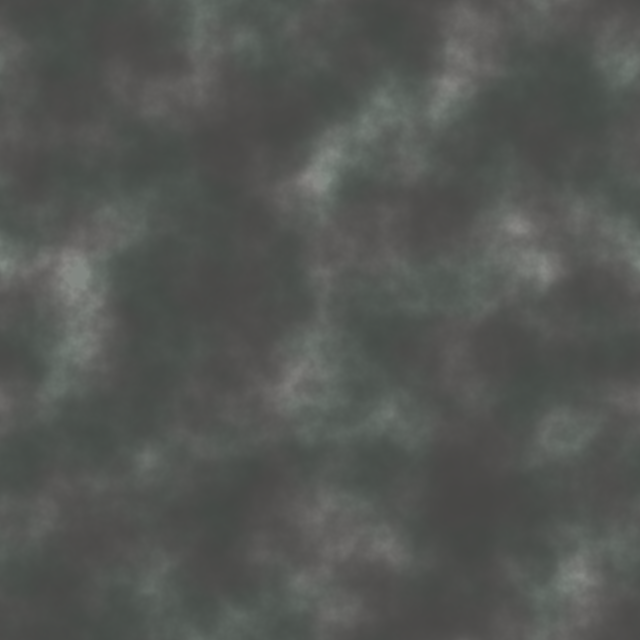
Write a WebGL 1 fragment shader that draws this texture.

```glsl
precision highp float;

uniform vec2 u_resolution;

const int MAX_OCTAVES = 6;

// Sine-free hash giving two values from 0 to 1
vec2 hash22(vec2 p) {
  vec3 q = fract(p.xyx * vec3(0.1031, 0.1030, 0.0973));
  q += dot(q, q.yzx + 33.33);
  return fract((q.xx + q.yz) * q.zy);
}

// Slope of one lattice corner, wrapped to the period
float cornerSlope(vec2 cell, vec2 corner, vec2 local, float period, float seed) {
  vec2 wrapped = mod(cell + corner, period);
  vec2 direction = hash22(wrapped + seed) * 2.0 - 1.0;
  return dot(normalize(direction + 1e-4), local - corner);
}

// Gradient noise that tiles after a whole number of cells
float tiledNoise(vec2 p, float period, float seed) {
  vec2 cell = floor(p);
  vec2 f = fract(p);
  vec2 w = f * f * f * (f * (f * 6.0 - 15.0) + 10.0);
  float a = cornerSlope(cell, vec2(0.0, 0.0), f, period, seed);
  float b = cornerSlope(cell, vec2(1.0, 0.0), f, period, seed);
  float c = cornerSlope(cell, vec2(0.0, 1.0), f, period, seed);
  float d = cornerSlope(cell, vec2(1.0, 1.0), f, period, seed);
  return mix(mix(a, b, w.x), mix(c, d, w.x), w.y);
}

// Octaves are shifted so that their lattices do not line up
float tiledFbm(vec2 uv, float period, int octaves, float gain, float seed) {
  float sum = 0.0;
  float amplitude = 1.0;
  for (int i = 0; i < MAX_OCTAVES; i++) {
    if (i >= octaves) break;
    float layerSeed = seed + float(i) * 17.0;
    vec2 shift = hash22(vec2(layerSeed, seed + 5.0));
    sum += amplitude * tiledNoise(uv * period + shift, period, layerSeed);
    amplitude *= gain;
    period *= 2.0;
  }
  return sum;
}

// Exponential curve: broad dark areas with a few pale patches
float cloudBrightness(float density) {
  return 0.276 + 0.054 * exp(0.6 * min(density, 2.6));
}

void main() {
  vec2 uv = gl_FragCoord.xy / u_resolution;

  float density = 4.1 * tiledFbm(uv, 5.0, 6, 0.53, 11.0);
  float tint = tiledFbm(uv, 6.0, 4, 0.5, 143.0);

  // Cool green haze drifting over neutral grey
  vec3 greenGrey = vec3(0.925, 1.0, 0.945);
  vec3 warmGrey = vec3(1.0, 0.99, 0.97);
  vec3 hue = mix(warmGrey, greenGrey, smoothstep(-0.4, 0.45, tint));

  gl_FragColor = vec4(hue * cloudBrightness(density), 1.0);
}
```
